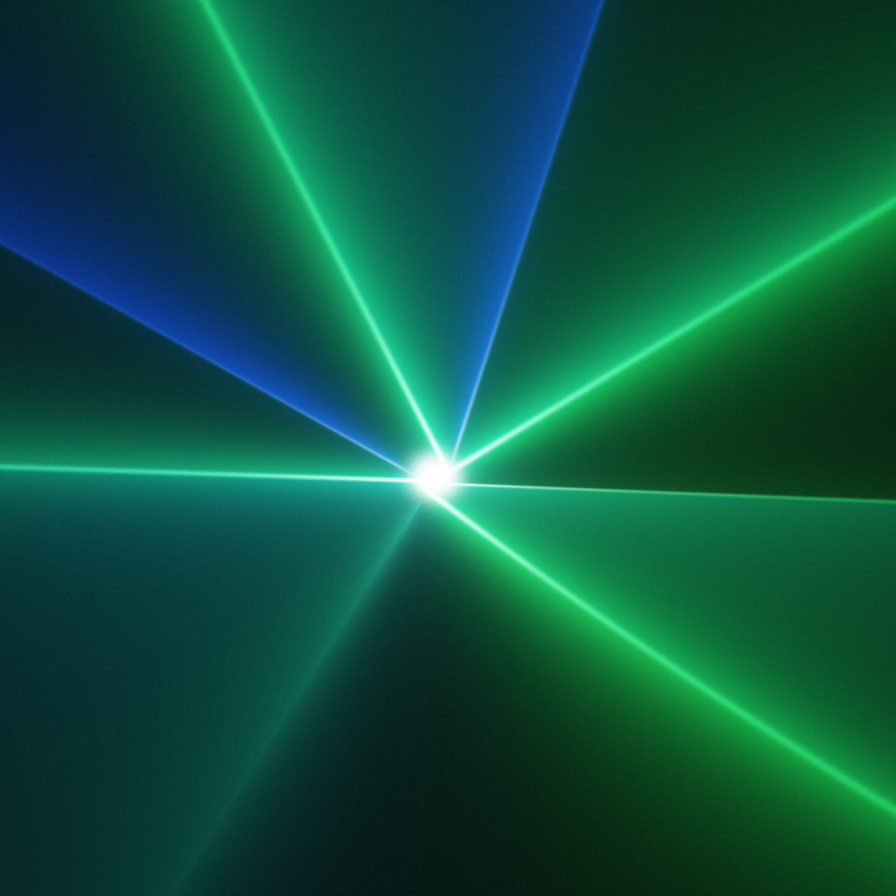
Give the GLSL for this background, as a three.js fragment shader.

```glsl
// Coloured light beams fan out of a white-hot point on a dark ground.
// Each ray sums a thin core, a soft halo and an angular fan on either side;
// a radial flare covers the hub and a soft exposure curve blends the light.

varying vec2 vUv;

const vec3 NIGHT_LEFT = vec3(0.008, 0.070, 0.100);
const vec3 NIGHT_RIGHT = vec3(0.010, 0.070, 0.038);
const vec3 GREEN = vec3(0.05, 1.00, 0.28);
const vec3 MINT = vec3(0.06, 1.00, 0.46);
const vec3 BLUE = vec3(0.02, 0.28, 1.00);
const vec3 TEAL = vec3(0.02, 0.42, 0.34);
const vec3 CYAN = vec3(0.16, 0.88, 0.80);
const vec2 HUB = vec2(0.486, 0.468);

float hash(vec2 cell) {
  vec3 q = fract(vec3(cell.xyx) * 0.1031);
  q += dot(q, q.yzx + 33.33);
  return fract((q.x + q.y) * q.z);
}

// Ray coordinates: x runs along the ray, y is the counterclockwise offset.
vec2 rayCoords(vec2 p, vec2 start, vec2 end, float bend) {
  vec2 span = end - start;
  float len = length(span);
  vec2 dir = span / len;
  vec2 q = p - start;
  float along = dot(q, dir);
  float u = clamp(along / len, 0.0, 1.0);
  float across = dir.x * q.y - dir.y * q.x;
  return vec2(along, across - 4.0 * bend * u * (1.0 - u));
}

// Narrow core and halo, whitening toward the hub.
vec3 beam(vec2 ray, vec3 tint, float width, float core, float halo) {
  float along = max(ray.x, 0.0);
  float front = smoothstep(-0.02, 0.03, ray.x);
  float thickness = width * (0.8 + 1.2 * along);
  float line = exp(-ray.y * ray.y / (thickness * thickness));
  float spread = exp(-abs(ray.y) / (0.014 + 0.034 * along));
  float heat = exp(-7.0 * along);
  vec3 hot = mix(tint + vec3(0.08), vec3(1.0), heat);
  float gain = core * (0.6 + 2.4 * heat);
  return front * (hot * line * gain + tint * spread * halo * (0.85 + 0.5 * heat));
}

// Wide angular glow with its own colour and spread on each side.
vec3 fan(vec2 ray, vec3 ccwColor, float ccwSpread, vec3 cwColor, float cwSpread) {
  float angle = atan(abs(ray.y) + 0.00001, ray.x);
  float side = smoothstep(-0.0025, 0.0025, ray.y);
  vec3 glow = mix(cwColor * exp(-angle / cwSpread),
                  ccwColor * exp(-angle / ccwSpread), side);
  return glow * 2.5 * exp(-2.0 * length(ray));
}

// White center surrounded by a cyan bloom.
vec3 flare(vec2 p) {
  float d = length((p - HUB) * vec2(0.9, 1.0));
  return vec3(4.0) * exp(-d * d / 0.0004)
       + CYAN * (1.2 * exp(-d / 0.035) + 0.32 * exp(-d / 0.10));
}

void main() {
  vec2 p = vUv;
  vec3 color = mix(NIGHT_LEFT, NIGHT_RIGHT, smoothstep(0.1, 0.8, p.x));
  color *= 1.15 - 0.6 * length(p - HUB);
  vec2 ray;

  // Upper left green
  ray = rayCoords(p, vec2(0.498, 0.479), vec2(0.228, 1.0), 0.0);
  color += beam(ray, GREEN, 0.0036, 0.65, 0.62);
  color += fan(ray, vec3(0.02, 0.34, 0.17), 0.23, vec3(0.02, 0.40, 0.25), 0.42);

  // Upper blue, lit on its left
  ray = rayCoords(p, vec2(0.505, 0.486), vec2(0.673, 1.0), 0.0);
  color += beam(ray, BLUE, 0.0026, 0.28, 0.10);
  color += fan(ray, vec3(0.02, 0.08, 0.58), 0.18, vec3(0.0, 0.02, 0.05), 0.15);

  // Upper right green
  ray = rayCoords(p, vec2(0.501, 0.473), vec2(1.0, 0.776), 0.0);
  color += beam(ray, GREEN, 0.0036, 0.65, 0.64);
  color += fan(ray, vec3(0.02, 0.42, 0.23), 0.36, vec3(0.02, 0.38, 0.13), 0.22);

  // Fine right green
  ray = rayCoords(p, vec2(0.495, 0.460), vec2(1.0, 0.440), 0.0);
  color += beam(ray, GREEN, 0.0016, 0.55, 0.08);
  color += fan(ray, vec3(0.01, 0.05, 0.02), 0.20, vec3(0.02, 0.30, 0.18), 0.40);

  // Lower right green, slightly curved
  ray = rayCoords(p, vec2(0.472, 0.456), vec2(1.0, 0.095), -0.008);
  color += beam(ray, GREEN, 0.0036, 0.65, 0.60);
  color += fan(ray, vec3(0.02, 0.34, 0.12), 0.28, vec3(0.03, 0.38, 0.09), 0.27);

  // Left mint, teal below
  ray = rayCoords(p, vec2(0.480, 0.463), vec2(0.0, 0.479), 0.0);
  color += beam(ray, MINT, 0.0024, 0.85, 0.42);
  color += fan(ray, vec3(0.01, 0.20, 0.20), 0.42, vec3(0.02, 0.30, 0.17), 0.20);

  // Left blue, lit above
  ray = rayCoords(p, vec2(0.460, 0.471), vec2(0.0, 0.729), 0.0);
  color += beam(ray, BLUE, 0.0022, 0.22, 0.08);
  color += fan(ray, vec3(0.0, 0.02, 0.05), 0.10, vec3(0.02, 0.08, 0.58), 0.17);

  // Faint lower left teal
  ray = rayCoords(p, vec2(0.470, 0.440), vec2(0.195, 0.0), 0.0);
  color += beam(ray, TEAL, 0.0150, 0.02, 0.07);
  color += fan(ray, vec3(0.01, 0.15, 0.10), 0.18, vec3(0.01, 0.18, 0.11), 0.50);

  color += flare(p);

  // Exposure and faint grain
  color = 1.0 - exp(-1.15 * color);
  color += 0.012 * vec3(1.0, 0.0, 0.0) + (hash(floor(p * 512.0)) - 0.5) * 0.014;
  gl_FragColor = vec4(clamp(color, 0.0, 1.0), 1.0);
}
```
